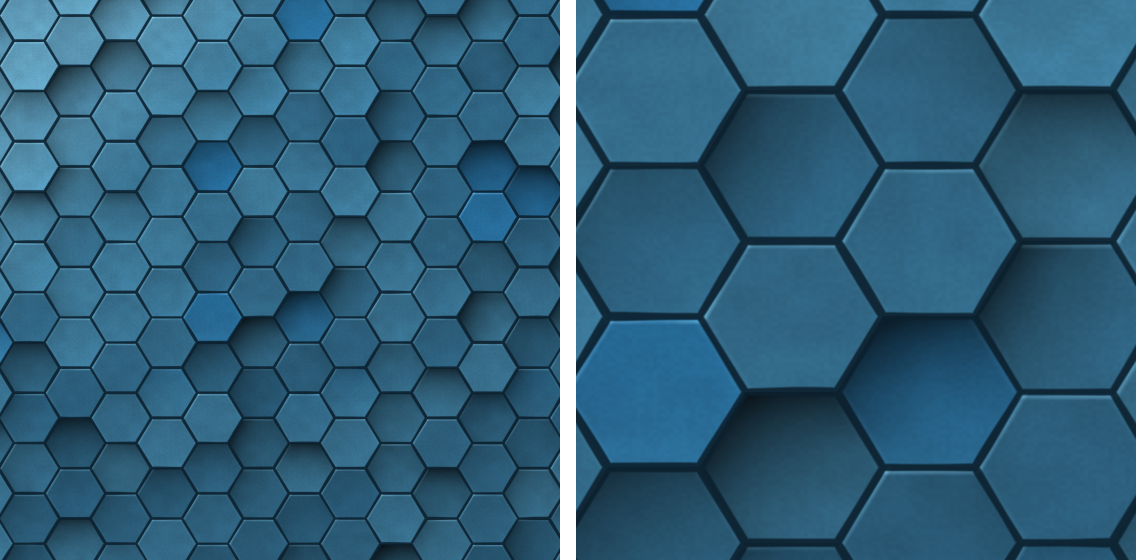
Left, the full canvas; right, a detail of the centre.
A Shadertoy shader for this pattern:

```glsl
// Wall of flat-topped blue hexagonal tiles set at uneven depths.
// Two interleaved rectangular grids give the hexagon cells; taller neighbours
// cast soft shadows, and bevels, joints and grain finish each tile.

const vec2 LATTICE = vec2(1.7320508, 1.0);

float hash(vec2 p) {
    return fract(sin(dot(p, vec2(127.1, 311.7))) * 43758.5453);
}

float noise(vec2 p) {
    vec2 i = floor(p), f = fract(p);
    f = f * f * (3.0 - 2.0 * f);
    return mix(mix(hash(i), hash(i + vec2(1, 0)), f.x),
               mix(hash(i + vec2(0, 1)), hash(i + vec2(1, 1)), f.x), f.y);
}

// Centre of the hexagon that holds p; hexagons are one unit tall
vec2 hexCentre(vec2 p) {
    vec2 a = round(p / LATTICE) * LATTICE;
    vec2 b = (floor(p / LATTICE) + 0.5) * LATTICE;
    return dot(p - a, p - a) < dot(p - b, p - b) ? a : b;
}

vec2 tileId(vec2 centre) {
    return round(centre * 2.0 / LATTICE);
}

float tileHeight(vec2 centre) {
    return hash(tileId(centre) + 17.0);
}

// Face colour: random tone, paler toward the upper left, a few vivid blues
vec3 tileColour(vec2 id, vec2 uv) {
    float daylight = smoothstep(0.75, 1.75, uv.y + 0.8 * (1.0 - uv.x));
    float tone = 0.15 + 0.6 * hash(id + 3.0) + 0.3 * daylight;
    vec3 face = mix(vec3(0.145, 0.335, 0.45), vec3(0.265, 0.51, 0.635), tone);
    face = mix(face, vec3(0.44, 0.66, 0.76), 0.55 * smoothstep(1.35, 1.85, uv.y + 1.0 - uv.x));
    float vivid = step(0.9, hash(id + 41.0)) * smoothstep(0.2, 0.5, uv.y);
    return mix(face, vec3(0.14, 0.42, 0.61), 0.85 * vivid);
}

void mainImage(out vec4 fragColor, in vec2 fragCoord) {
    vec2 uv = fragCoord / iResolution.y;
    vec2 p = (uv - vec2(0.052, 0.0742)) * vec2(0.8660254 / 0.0819, 1.0 / 0.0898);
    float pixel = 1.0 / (0.0898 * iResolution.y);

    vec2 centre = hexCentre(p);
    vec2 local = p - centre;
    vec2 id = tileId(centre);
    vec2 lightDir = normalize(vec2(-0.5, 0.86));
    float height = tileHeight(centre);

    // Visit the six sides for cast shadows, bevel glints and joint shade
    float edge = 1.0, shade = 1.0, glint = 0.0;
    for (int k = 0; k < 6; k++) {
        float angle = radians(30.0 + 60.0 * float(k));
        vec2 side = vec2(cos(angle), sin(angle));
        float inset = 0.5 - dot(local, side);
        float facing = dot(side, lightDir);
        float rise = tileHeight(centre + side) - height;

        float shadow = clamp(0.3 + 0.7 * facing, 0.0, 1.0) * smoothstep(0.05, 0.75, rise);
        shade *= 1.0 - 0.72 * shadow * exp(-3.2 * max(inset, 0.0));

        float rim = smoothstep(0.018, 0.03, inset) * (1.0 - smoothstep(0.03, 0.055 + pixel, inset));
        glint += rim * clamp(0.2 + facing, 0.0, 1.0) * (1.0 - smoothstep(-0.1, 0.3, rise));
        edge = min(edge, inset);
    }

    // Tilted face with mottling and fine grain
    vec3 colour = tileColour(id, uv);
    float tilt = 0.05 + 0.2 * hash(id + 73.0);
    colour *= 1.0 - tilt * dot(local, lightDir);
    colour *= 0.94 + 0.08 * noise(p * 5.0) + 0.06 * noise(p * 38.0);
    colour *= shade * mix(0.9, 1.04, smoothstep(0.0, 1.2, uv.y + 0.3 * (1.0 - uv.x)));

    // Worn bright rim, then the dark joint with uneven width
    float wear = 0.45 + 0.55 * noise(p * 4.0 + 20.0);
    colour += vec3(0.16, 0.2, 0.21) * glint * wear * mix(0.5, 1.0, shade);
    float gap = 0.012 + 0.016 * noise(p * 2.5 + 9.0);
    float joint = 1.0 - smoothstep(gap - pixel * 0.5, gap + 0.012 + pixel * 0.5, edge);
    colour = mix(colour, vec3(0.045, 0.125, 0.18), 0.9 * joint);

    fragColor = vec4(clamp(colour, 0.0, 1.0), 1.0);
}
```
